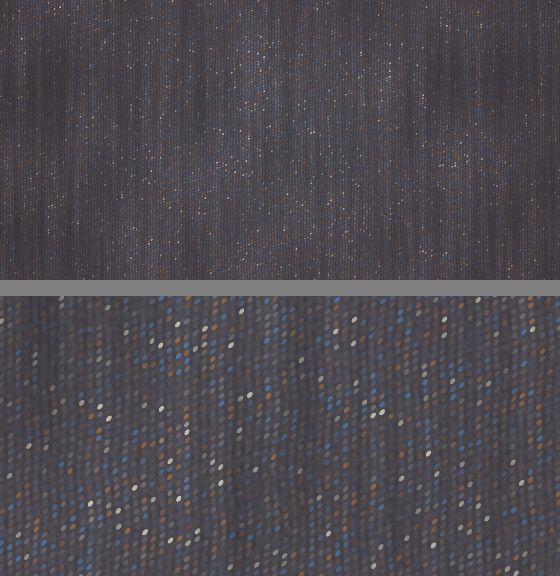
Top, the full canvas; bottom, a detail of the centre.
This texture is drawn by a Shadertoy shader. Its source:

```glsl
// Dark grey denim: steep fine twill with blue, rust and cream flecks and faint vertical streaks.
#define COLUMNS 95.0     // warp yarns per canvas height
#define ROWS 106.0       // twill steps per canvas height
#define TWILL_STEP 0.38  // rise of the twill per yarn
#define FLECK_SLANT 0.38
#define FLECK_GAIN 1.15
#define STREAK_GAIN 0.13
#define VIGNETTE 0.11
#define CLOTH vec3(0.277, 0.258, 0.279)
#define GREY vec3(0.38, 0.36, 0.38)
#define BLUE vec3(0.29, 0.39, 0.52)
#define RUST vec3(0.50, 0.36, 0.26)
#define CREAM vec3(0.68, 0.66, 0.59)

float hash(vec2 p) {
    vec3 q = fract(vec3(p.xyx) * 0.1031);
    q += dot(q, q.yzx + 33.33);
    return fract((q.x + q.y) * q.z);
}

vec2 gradientAt(vec2 cell) {
    float angle = 6.2832 * hash(cell + 71.0);
    return vec2(cos(angle), sin(angle));
}

// Gradient noise, roughly -0.7 to 0.7
float noise(vec2 p) {
    vec2 i = floor(p), f = fract(p);
    vec2 u = f * f * f * (f * (f * 6.0 - 15.0) + 10.0);
    vec2 e = vec2(1.0, 0.0);
    float low = mix(dot(gradientAt(i), f),
                    dot(gradientAt(i + e.xy), f - e.xy), u.x);
    float high = mix(dot(gradientAt(i + e.yx), f - e.yx),
                     dot(gradientAt(i + e.xx), f - e.xx), u.x);
    return mix(low, high, u.y);
}

vec3 fleckColour(float pick) {
    vec3 c = GREY;
    c = mix(c, BLUE, step(0.40, pick));
    c = mix(c, RUST, step(0.68, pick));
    return mix(c, CREAM, step(0.90, pick));
}

void mainImage(out vec4 fragColor, in vec2 fragCoord) {
    vec2 p = fragCoord / iResolution.y;
    vec2 fromCentre = fragCoord / iResolution.xy - 0.5;
    float soft = COLUMNS / iResolution.y;

    // Weave cells: each yarn is raised a little above its left neighbour
    vec2 weave = p * vec2(COLUMNS, ROWS);
    weave.x += 0.5 * noise(p * vec2(9.0, 14.0));
    float yarn = floor(weave.x);
    weave.y -= yarn * TWILL_STEP + 0.35 * hash(vec2(yarn, 5.0));
    vec2 cell = vec2(yarn, floor(weave.y));
    vec2 local = fract(weave) - 0.5;

    // Large tones: vertical streaks, worn patches, darker sides
    float streak = noise(p * vec2(48.0, 2.2)) + 0.6 * noise(p * vec2(19.0, 1.1) + 40.0);
    float patches = noise(p * vec2(5.0, 3.5) + 13.0);
    float side = smoothstep(0.1, 0.5, abs(fromCentre.x));
    float centre = 1.0 - smoothstep(0.05, 0.5, length(fromCentre * vec2(1.0, 0.6)));
    float tone = 1.0 + STREAK_GAIN * streak + 0.12 * patches
               + VIGNETTE * (0.45 * centre - 0.7 * side);

    // Cloth with dark grooves between yarns and fine fibre grain
    float groove = 0.5 + 0.5 * cos(6.2832 * local.x);
    float grain = noise(p * vec2(170.0, 120.0));
    vec3 colour = CLOTH * (0.97 + 0.05 * groove + 0.16 * grain);

    // Slanted flecks of exposed thread
    vec2 q = vec2(local.x - FLECK_SLANT * local.y, local.y);
    float shape = 1.0 - smoothstep(0.7 - soft, 0.7 + soft, length(q / vec2(0.38, 0.52)));
    float strength = hash(cell + 19.0);
    float amount = 0.12 + 0.88 * strength * strength;
    amount *= clamp(0.9 + 0.6 * streak + 0.5 * patches - 0.2 * side, 0.3, 1.4);
    vec3 thread = fleckColour(hash(cell + 113.0));
    colour = mix(colour, thread, min(FLECK_GAIN * shape * amount, 1.0));

    // Cooler in the middle, warmer toward the sides
    vec3 tint = mix(vec3(1.01, 0.99, 0.995), vec3(0.985, 1.01, 1.02), centre);
    fragColor = vec4(clamp(colour * tone * tint, 0.0, 1.0), 1.0);
}
```
